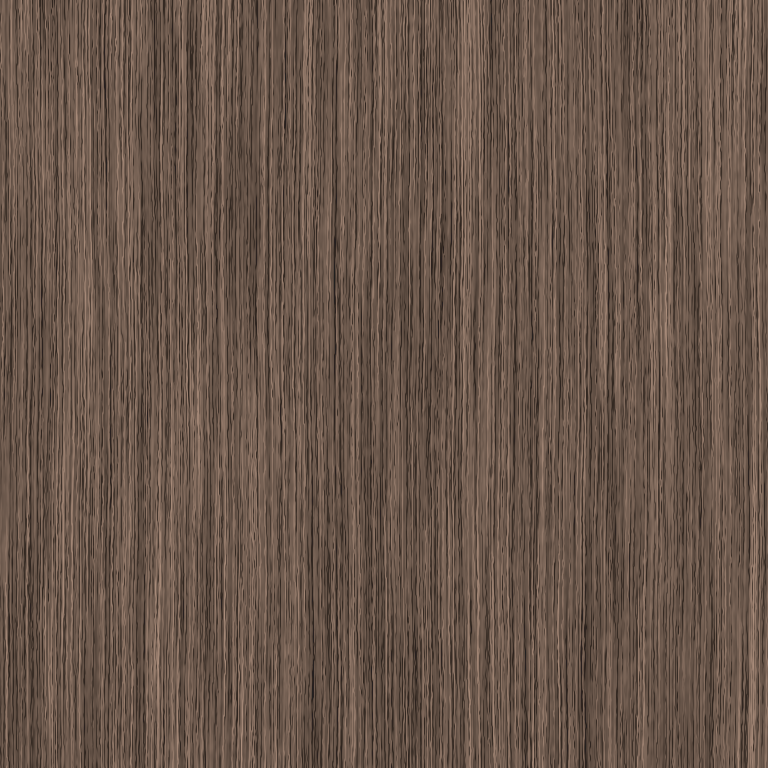
A three.js fragment shader for this texture:

```glsl
varying vec2 vUv;

const vec3 WOOD_BROWN = vec3(0.402, 0.330, 0.284);
const vec3 TONE_TINT = vec3(1.0, 0.85, 0.76);
const vec3 THREAD_TINT = vec3(1.0, 0.83, 0.74);

float hash(vec2 cell, float seed) {
  vec3 q = fract(vec3(cell.xyx + seed * 17.3) * vec3(0.1031, 0.1030, 0.0973));
  q += dot(q, q.yzx + 33.33);
  return fract((q.x + q.y) * q.z);
}

// Smooth variation along one column, shifted so that rows never line up
float columnNoise(float column, float y, float seed) {
  y += 40.0 * hash(vec2(column, 3.0), seed);
  float row = floor(y);
  float blend = smoothstep(0.0, 1.0, fract(y));
  return mix(hash(vec2(column, row), seed), hash(vec2(column, row + 1.0), seed), blend);
}

// Stretched fibre noise, centred on zero
float fibre(vec2 p, vec2 grid, float seed) {
  p *= grid;
  float column = floor(p.x);
  float blend = smoothstep(0.25, 0.75, fract(p.x));
  return mix(columnNoise(column, p.y, seed), columnNoise(column + 1.0, p.y, seed), blend) - 0.5;
}

// One ragged line per column: fades slowly along its length, breaks at short gaps
float lines(vec2 p, float columns, float rows, float share, float halfWidth, float gaps, float seed) {
  float x = p.x * columns;
  float column = floor(x);
  float centre = mix(0.34, 0.66, hash(vec2(column, 5.0), seed));
  centre += 0.22 * (columnNoise(column, p.y * 110.0, seed + 1.0) - 0.5);
  float fade = columnNoise(column, p.y * rows, seed + 2.0);
  float strength = smoothstep(1.0 - share, 1.3 - share, fade + 0.1);
  float broken = smoothstep(0.1, 0.45, columnNoise(column, p.y * 55.0, seed + 3.0));
  strength *= mix(1.0, broken, gaps);
  float across = abs(fract(x) - centre);
  return strength * (1.0 - smoothstep(halfWidth * 0.6, halfWidth * 1.4, across));
}

// Slight drift of the grain
float sway(vec2 p) {
  return 0.0015 * sin(p.y * 7.0 + p.x * 9.0)
       + 0.0005 * sin(p.y * 29.0 + p.x * 47.0)
       + 0.0002 * sin(p.y * 130.0 + p.x * 410.0);
}

void main() {
  vec2 p = vUv + vec2(sway(vUv), 0.0);

  // Faint bands, then ever finer fibres
  float tone = 0.02;
  tone += 0.035 * fibre(p, vec2(9.0, 0.6), 1.0);
  tone += 0.020 * fibre(p, vec2(42.0, 0.8), 2.0);
  tone += 0.035 * fibre(p, vec2(115.0, 1.2), 3.0);
  tone += 0.080 * fibre(p, vec2(215.0, 2.0), 4.0);
  tone += 0.120 * fibre(p, vec2(350.0, 4.0), 5.0);
  tone += 0.070 * fibre(p, vec2(400.0, 90.0), 6.0);

  // Dark pores and pale threads, dense, thin and long
  float share = 0.62 + 0.15 * fibre(p, vec2(14.0, 0.8), 7.0);
  float pores = 0.0;
  float threads = 0.0;
  for (int i = 0; i < 2; i++) {
    float layer = float(i);
    pores = max(pores, lines(p, 255.0 - 62.0 * layer, 9.0 - 3.0 * layer, share,
                             0.18 - 0.03 * layer, 0.8, 10.0 + 6.0 * layer));
    threads = max(threads, lines(p, 224.0 - 71.0 * layer, 3.5 - layer, 0.48,
                                 0.17 - 0.04 * layer, 0.25, 30.0 + 6.0 * layer));
  }

  vec3 color = WOOD_BROWN + tone * TONE_TINT;
  color += 0.135 * threads * THREAD_TINT;
  color -= 0.18 * pores * (1.0 - 0.75 * threads) * TONE_TINT;
  gl_FragColor = vec4(clamp(color, 0.12, 0.75), 1.0);
}
```
